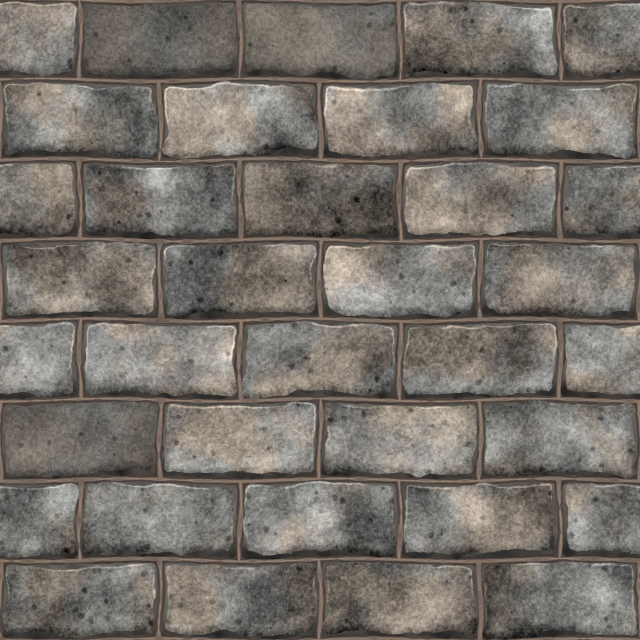
Reproduce this texture procedurally as a Shadertoy shader.

```glsl
// Rough-faced grey stone blocks in a running bond with thin sandy mortar.
// Each block is a noisy rounded box: a dark flank, a chipped face with a pale rim,
// and a mottled, pitted surface seeded by its wrapped cell index.

#define COLUMNS 4.0
#define ROWS 8.0
#define JOINT 0.045        // half joint width, in block heights
#define RAGGED 0.12        // chipping of the face outline
#define STONE_TONE 0.495
#define MOTTLE 0.68
#define RELIEF 0.42
#define GRAIN 0.13
#define MORTAR_DARK vec3(0.27, 0.235, 0.215)
#define MORTAR_SAND vec3(0.54, 0.47, 0.42)
#define COOL_TINT vec3(1.0, 1.0, 0.98)
#define WARM_TINT vec3(1.08, 1.0, 0.91)

float hash(vec2 p) {
    vec3 a = fract(p.xyx * vec3(0.1031, 0.1030, 0.0973));
    a += dot(a, a.yzx + 33.33);
    return fract((a.x + a.y) * a.z);
}

float noise(vec2 p) {
    vec2 i = floor(p), f = fract(p);
    f = f * f * (3.0 - 2.0 * f);
    vec2 e = vec2(0.0, 1.0);
    return mix(mix(hash(i), hash(i + e.yx), f.x),
               mix(hash(i + e), hash(i + e.yy), f.x), f.y);
}

float fbm(vec2 p) {
    float sum = 0.0, amp = 0.516;
    for (int k = 0; k < 5; k++) {
        sum += amp * noise(p);
        p = mat2(1.6, 1.2, -1.2, 1.6) * p + 9.7;
        amp *= 0.5;
    }
    return sum;
}

// Sparse cellular dots of random radius
float pits(vec2 p) {
    vec2 i = floor(p);
    float mask = 0.0;
    for (int y = -1; y <= 1; y++)
    for (int x = -1; x <= 1; x++) {
        vec2 c = i + vec2(x, y);
        vec2 center = c + vec2(hash(c + 11.0), hash(c + 23.0));
        float radius = 0.32 * smoothstep(0.8, 1.0, hash(c + 47.0));
        mask = max(mask, 1.0 - smoothstep(0.3 * radius, radius + 0.02, length(p - center)));
    }
    return mask;
}

float roundBox(vec2 p, vec2 halfSize, float radius) {
    vec2 d = abs(p) - halfSize + radius;
    return length(max(d, 0.0)) + min(max(d.x, d.y), 0.0) - radius;
}

float cover(float d) {
    float soft = 0.8 * ROWS / iResolution.y;
    return 1.0 - smoothstep(-soft, soft, d);
}

void mainImage(out vec4 fragColor, in vec2 fragCoord) {
    vec2 uv = fragCoord / iResolution.xy;

    // Running bond with slightly wavering joints
    vec2 cell = uv * vec2(COLUMNS, ROWS);
    cell += vec2(0.008, 0.018) * sin(6.2832 * vec2(7.0, 3.0) * uv.yx + 4.0 * uv);
    float row = mod(floor(cell.y), ROWS);
    cell.x += 0.5 * mod(row, 2.0);
    vec2 id = vec2(mod(floor(cell.x), COLUMNS), row);
    vec2 halfCell = vec2(0.5 * ROWS / COLUMNS, 0.5);
    vec2 q = (fract(cell) - 0.5) * 2.0 * halfCell;
    vec2 s = q + 5.0 * id + 17.0 * vec2(hash(id + 1.3), hash(id + 31.7));
    float plain = smoothstep(0.84, 0.9, hash(id + 3.7));
    float lower = 1.0 - smoothstep(-0.42, -0.15, q.y);

    // Mortar: sandy centre line in a dark, gritty bed
    float grit = fbm(uv * ROWS * 6.0);
    vec2 gap = halfCell - abs(q);
    float seam = min(gap.x, gap.y * 1.3) + 0.07 * (grit - 0.5);
    vec3 color = mix(MORTAR_SAND, MORTAR_DARK, smoothstep(0.008, 0.04, seam));
    color *= 0.65 + 0.7 * grit;

    // Flank of the block, darkest underneath
    float rough = fbm(s * 5.0);
    float outer = roundBox(q, halfCell - JOINT, 0.05) + 0.07 * (rough - 0.5);
    float flankTone = mix(0.36, 0.21, lower) + 0.25 * (rough - 0.5);
    color = mix(color, flankTone * vec3(1.04, 1.0, 0.95), cover(outer));

    // Chipped face outline
    float chip = fbm(s * vec2(2.6, 3.6) + 60.0);
    float face = roundBox(q - vec2(0.0, 0.01), halfCell - JOINT - 0.025, 0.07)
               + RAGGED * (chip - 0.5) * (1.0 + 0.7 * lower);

    // Mottled face lit from above
    vec2 h = s * 2.2;
    float slope = fbm(h) - fbm(h + vec2(-0.06, 0.13));
    float tone = STONE_TONE + 0.09 * (hash(id + 7.3) - 0.5) - 0.07 * plain;
    tone += (1.0 - 0.5 * plain) * (MOTTLE * (fbm(s * 1.7 + 20.0) - 0.5) + RELIEF * slope);
    tone += GRAIN * (noise(s * 27.0) + noise(s * 51.0) - 1.0);
    tone -= 0.16 * pits(s * 6.0);
    tone -= (0.05 + 0.12 * lower) * smoothstep(-0.13, 0.0, face);

    // Pale broken rim along the top and sides
    float rim = exp(-pow((face + 0.018) / 0.012, 2.0));
    rim *= smoothstep(-0.4, 0.35, q.y) * smoothstep(0.35, 0.6, noise(s * 3.0 + 8.0));
    tone += 0.2 * rim * (1.0 - plain);

    vec3 tint = mix(COOL_TINT, WARM_TINT, smoothstep(0.38, 0.68, fbm(s * 1.4 + 40.0)));
    color = mix(color, tone * tint, cover(face) * (1.0 - 0.3 * plain));
    fragColor = vec4(clamp(color, 0.0, 1.0), 1.0);
}
```
